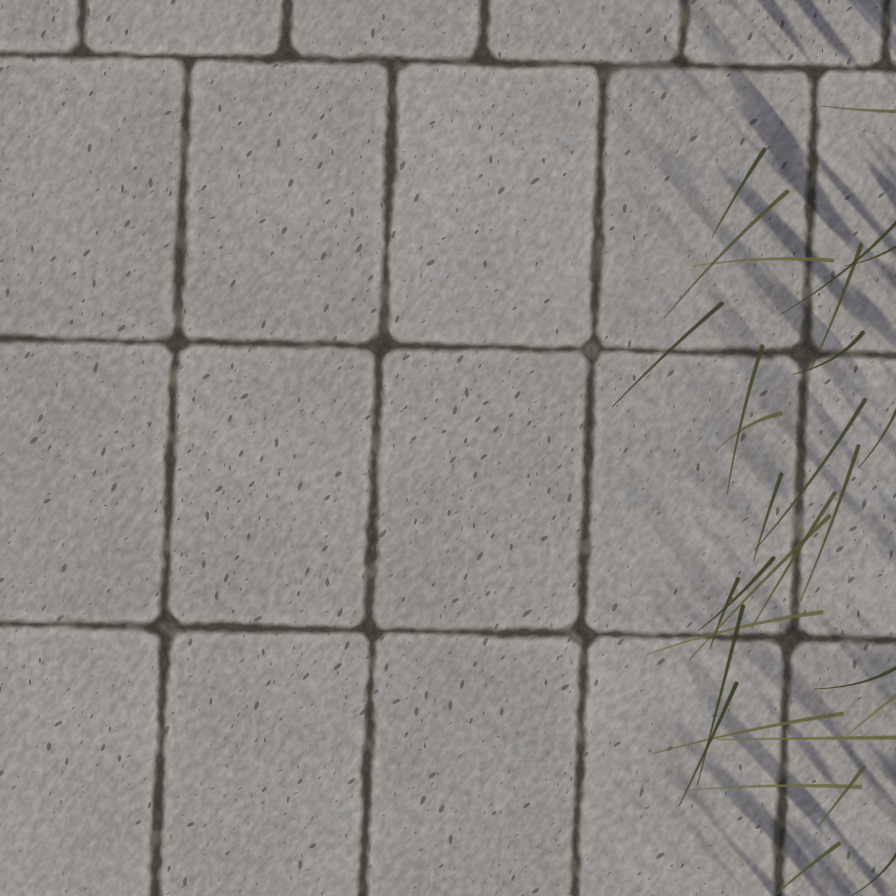
This texture is drawn by a WebGL 1 fragment shader. Its source:

```glsl
precision highp float;
// Grey concrete paving stones in slightly leaning rows, with dirty joints.
// Rounded boxes form the stones; gradient noise and hashed cells add grain,
// pits and wear; a loop of curved strokes lays grass over the right side.

uniform vec2 u_resolution;

#define STONE_WIDTH 0.2335
#define ROW_HEIGHT 0.318
#define ROW_ORIGIN -0.023
#define JOINT_HALF 0.0058
#define CORNER_RADIUS 0.017
#define JITTER 0.02
#define GRAIN 0.075
#define PIT_DENSITY 0.30
#define BLADES 30
#define STONE_COLOR vec3(0.580, 0.566, 0.553)
#define DIRT_COLOR vec3(0.430, 0.415, 0.375)
#define CREVICE_COLOR vec3(0.265, 0.252, 0.225)

float hash(vec2 p) {
  vec3 q = fract(p.xyx * 0.1031);
  q += dot(q, q.yzx + 33.33);
  return fract((q.x + q.y) * q.z);
}

vec2 gradient(vec2 cell) {
  float a = 6.2832 * hash(cell);
  return vec2(cos(a), sin(a));
}

float noise(vec2 p) {
  vec2 i = floor(p), f = fract(p), e = vec2(1.0, 0.0);
  vec2 u = f * f * f * (f * (f * 6.0 - 15.0) + 10.0);
  return mix(mix(dot(gradient(i), f), dot(gradient(i + e), f - e), u.x),
             mix(dot(gradient(i + e.yx), f - e.yx), dot(gradient(i + 1.0), f - 1.0), u.x), u.y);
}

vec2 rotate(vec2 p, float a) {
  float c = cos(a), s = sin(a);
  return vec2(c * p.x + s * p.y, c * p.y - s * p.x);
}

float jointX(float column, float row) {
  return column + JITTER * (2.0 * hash(vec2(column + 17.0, row + 41.0)) - 1.0);
}

// Signed distance to the stone (negative inside); also returns its cell
float stoneDistance(vec2 p, out vec2 cell) {
  vec2 q = p + vec2(-0.04 * (p.y - 0.5), 0.018 * (p.x - 0.5));
  q += 0.0025 * vec2(noise(p * 24.0), noise(p * 24.0 + 50.0));
  float y = (q.y - ROW_ORIGIN) / ROW_HEIGHT, row = floor(y);
  float shifted = step(2.5, row);
  float width = STONE_WIDTH * mix(1.0, 0.96, shifted);
  float x = (q.x - mix(0.19, 0.0745, shifted)) / width;
  float column = floor(x);
  column += step(jointX(column + 1.0, row), x) - step(x, jointX(column, row));
  float left = jointX(column, row), right = jointX(column + 1.0, row);
  cell = vec2(column, row);

  float gap = JOINT_HALF + 0.004 * noise(p * 9.0 + 7.0) + 0.003 * noise(p * 75.0);
  vec2 center = vec2(x - 0.5 * (left + right), y - row - 0.5) * vec2(width, ROW_HEIGHT);
  vec2 halfSize = 0.5 * vec2((right - left) * width, ROW_HEIGHT) - vec2(gap, gap * 0.8);
  vec2 d = abs(center) - halfSize + CORNER_RADIUS;
  return length(max(d, 0.0)) + min(max(d.x, d.y), 0.0) - CORNER_RADIUS;
}

// Slanted oval pits, at most one in each grid cell
float pits(vec2 p, float scale, float density) {
  vec2 q = rotate(p, 1.05) * scale, id = floor(q);
  vec2 c = fract(q) - 0.35 - 0.3 * vec2(hash(id + 3.0), hash(id + 71.0));
  c = rotate(c, 1.2 * (hash(id + 29.0) - 0.5));
  float size = mix(0.10, 0.27, hash(id + 13.0));
  float oval = length(c * vec2(1.0, 2.3)) + 0.06 * noise(q * 5.0);
  return step(hash(id + 97.0), density) * (1.0 - smoothstep(size * 0.5, size, oval));
}

// Tapered curved blade: x is coverage, y is position along it
vec2 blade(vec2 p, vec2 root, float angle, float len, float bend, float pixel) {
  vec2 q = rotate(p - root, angle);
  float t = clamp(q.x / len, 0.0, 1.0);
  float d = length(vec2(q.x - t * len, q.y - bend * t * t));
  float thick = 0.0024 * (1.0 - 0.8 * t);
  return vec2(1.0 - smoothstep(thick - pixel, thick + pixel, d), t);
}

void main() {
  vec2 p = gl_FragCoord.xy / u_resolution;
  float pixel = 1.0 / u_resolution.y;
  vec2 cell;
  float d = stoneDistance(p, cell);

  // Stone face: tone, cloudy stains, slanted grain
  vec2 slant = rotate(p, 0.95);
  float grain = noise(slant * vec2(75.0, 130.0)) + 0.7 * noise(slant * vec2(160.0, 250.0) + 9.0);
  float cloud = noise(p * 7.0) + 0.5 * noise(p * 19.0);
  vec3 color = STONE_COLOR + 0.022 * (hash(cell + 60.0) - 0.5) + 0.03 * cloud + GRAIN * grain;
  color += vec3(0.012, 0.0, -0.012) * noise(p * 28.0 + 4.0);

  // Pits, denser on some stones
  float density = PIT_DENSITY * (0.45 + 0.8 * hash(cell + 11.0) + 0.7 * noise(p * 6.0 + 20.0));
  float pit = max(0.8 * pits(p, 38.0, density), 0.5 * pits(p + 0.3, 72.0, density));
  color = mix(color, vec3(0.35, 0.335, 0.325), pit);

  // Pale worn rim and dirty joint
  float rim = smoothstep(-0.014, -0.006, d) * (1.0 - smoothstep(-0.004, 0.0, d));
  color += vec3(0.035, 0.030, 0.024) * rim * (0.7 + noise(p * 30.0));
  float grit = noise(p * 95.0) + 0.6 * noise(p * 210.0);
  float depth = smoothstep(-0.0005, 0.005, d + 0.004 * grit);
  float litter = smoothstep(0.1, 0.4, noise(p * 32.0 + 80.0));
  vec3 joint = mix(DIRT_COLOR, CREVICE_COLOR, depth * (1.0 - 0.7 * litter)) + 0.07 * grit;
  color = mix(color, joint, smoothstep(-0.003, 0.0018 + pixel, d));

  // Bluish streaks of shade, strongest in the two right corners
  vec2 streak = rotate(p, -0.87);
  float zone = smoothstep(0.64, 1.0, p.x + 0.12 * noise(p * 6.0));
  zone *= 0.45 + 0.55 * (smoothstep(0.58, 0.75, p.y) + 1.0 - smoothstep(0.1, 0.28, p.y));
  float shade = smoothstep(-0.08, 0.28, noise(streak * vec2(5.0, 38.0)) + 0.4 * noise(streak * vec2(12.0, 90.0)));
  color *= mix(vec3(1.0), vec3(0.66, 0.67, 0.73), shade * min(1.3 * zone, 1.0));

  // Grass, mostly leaning down to the left
  for (int i = 0; i < BLADES; i++) {
    float k = float(i);
    vec2 seed = vec2(k * 3.7 + 5.0, k * 1.9 + 23.0);
    float h = hash(seed), g = hash(seed + 31.0);
    vec2 root = vec2(1.04 - 0.24 * h, 0.04 + 0.84 * (k + g) / float(BLADES));
    float angle = 4.12 + 0.75 * (hash(seed + 57.0) - 0.5) - 0.7 * step(0.8, g);
    float len = mix(0.07, 0.22, hash(seed + 83.0));
    vec2 b = blade(p, root, angle, len, 0.05 * (h + g - 1.0), pixel);
    vec3 green = mix(vec3(0.20, 0.22, 0.12), vec3(0.43, 0.43, 0.27), g * g + 0.2 * b.y);
    color = mix(color, green, 0.88 * b.x);
  }
  gl_FragColor = vec4(clamp(color, 0.0, 1.0), 1.0);
}
```
